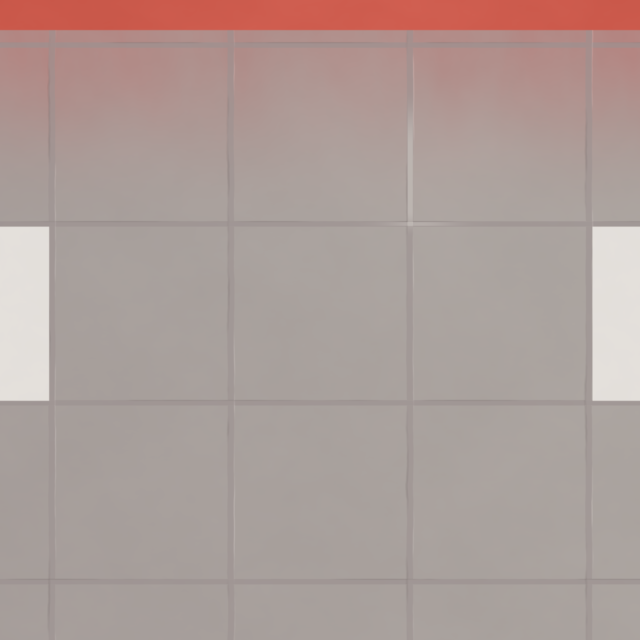
Give the GLSL for this pattern, as a WebGL 1 fragment shader.

```glsl
precision highp float;
// Grey ceramic wall tiles with a red band on top and two white side panels.
uniform vec2 u_resolution;

const vec2 GRID_ORIGIN = vec2(0.0810, 0.0911);
const vec2 GRID_STEP = vec2(0.2797, 0.2795);
const vec2 GROUT_HALF = vec2(0.0050, 0.0042);
const float BAND_BOTTOM = 0.953;
const vec2 PANEL_X = vec2(0.0768, 0.9258);
const vec2 PANEL_Y = vec2(0.3737, 0.6458);
const vec3 TILE_LEFT = vec3(0.638, 0.602, 0.592);
const vec3 TILE_RIGHT = vec3(0.672, 0.645, 0.627);
const vec3 BLUSH = vec3(0.705, 0.520, 0.505);
const vec3 GROUT = vec3(0.610, 0.568, 0.565);
const vec3 BAND = vec3(0.800, 0.355, 0.300);
const vec3 PANEL = vec3(0.892, 0.876, 0.858);
const vec3 SHEEN = vec3(0.770, 0.745, 0.725);

// Layered sines: smooth cloudy variation in about -1..1
float clouds(vec2 p) {
  float sum = 0.0;
  float gain = 0.5;
  for (int i = 0; i < 5; i++) {
    sum += gain * sin(p.x + 1.7 * sin(p.y * 0.8)) * cos(p.y - 1.3 * sin(p.x * 0.7));
    p = mat2(1.5, 1.1, -1.1, 1.5) * p + 2.3;
    gain *= 0.55;
  }
  return sum;
}

// Antialiased strip of a given half width around zero
float strip(float d, float halfWidth, float soft) {
  return 1.0 - smoothstep(halfWidth - soft, halfWidth + soft, abs(d));
}

// Soft round-ended glow centred on c
float glow(vec2 p, vec2 c, vec2 size) {
  vec2 q = (p - c) / size;
  return exp(-dot(q, q));
}

vec3 glaze(vec2 p) {
  float light = clamp(0.55 * p.x + 0.45 + 0.25 * (p.y - 0.5), 0.0, 1.0);
  vec3 color = mix(TILE_LEFT, TILE_RIGHT, light);
  // Red reflected down from the band, strongest at the sides
  float side = abs(p.x - 0.52) * 2.0;
  float fall = smoothstep(0.58, 0.96, p.y);
  float blush = fall * fall * (0.50 + 0.30 * side) + 0.12 * fall;
  blush *= 1.0 + 0.25 * clouds(p * vec2(24.0, 9.0));
  color = mix(color, BLUSH, clamp(blush, 0.0, 1.0));
  color += 0.012 * glow(p, vec2(0.62, 0.70), vec2(0.18, 0.15));
  // Faint brushed mottling
  color += 0.007 * clouds(p * 13.0) + 0.003 * clouds(p.yx * vec2(70.0, 45.0));
  return color;
}

void main() {
  vec2 p = gl_FragCoord.xy / u_resolution;
  float px = 1.0 / min(u_resolution.x, u_resolution.y);
  float soft = max(px * 0.8, 0.0014);

  // Signed distance to the nearest joint on each axis
  vec2 cell = (p - GRID_ORIGIN) / GRID_STEP;
  vec2 joint = (fract(cell + 0.5) - 0.5) * GRID_STEP;
  vec2 lineId = floor(cell + 0.5);
  float wobble = 0.0011 * clouds(vec2(p.y * 38.0, lineId.x * 4.0));
  float vertical = strip(joint.x + wobble, GROUT_HALF.x, soft);
  float horizontal = strip(joint.y, GROUT_HALF.y, soft);

  // Tiles and grout, tinted by the same reflected light
  vec3 color = glaze(p);
  vec3 groutColor = mix(GROUT, color, 0.35);
  color = mix(color, groutColor, max(vertical * 0.85, horizontal));

  // Dark and light slivers along the tile edges
  float wearV = clouds(vec2(p.y * 17.0 + lineId.x * 3.1, lineId.x * 2.0));
  float wearH = clouds(vec2(p.x * 14.0, lineId.y * 3.7));
  float darkEdge = strip(joint.x + 0.0045 + wobble * 2.0, 0.0018, soft);
  float lightEdge = strip(joint.x - 0.0055 + wobble, 0.0010, soft);
  float upperEdge = strip(joint.y - 0.0038, 0.0010, soft);
  color -= 0.040 * darkEdge * smoothstep(-0.1, 0.6, wearV);
  color += 0.055 * lightEdge * smoothstep(-0.2, 0.5, -wearV);
  color -= 0.040 * upperEdge * smoothstep(-0.3, 0.5, wearH);

  // Bright sheen on the third vertical joint and its crossing
  float sheenV = strip(p.x - 0.6410, 0.0042, soft) * smoothstep(0.63, 0.67, p.y);
  sheenV *= 1.0 - smoothstep(0.77, 0.86, p.y);
  float sheenH = strip(joint.y, 0.0030, soft) * glow(p, vec2(0.655, 0.649), vec2(0.055, 0.015));
  color = mix(color, SHEEN, clamp(0.75 * sheenV + 0.55 * sheenH, 0.0, 0.8));

  // White panels at both sides
  float panelX = max(1.0 - smoothstep(-px, px, p.x - PANEL_X.x),
                     smoothstep(-px, px, p.x - PANEL_X.y));
  float panelY = smoothstep(-px, px, p.y - PANEL_Y.x)
               * (1.0 - smoothstep(-px, px, p.y - PANEL_Y.y));
  vec3 panelColor = PANEL + 0.004 * clouds(p * 50.0);
  color = mix(color, panelColor, panelX * panelY);

  // Red band, a little darker toward the left and right ends
  vec3 bandColor = BAND + 0.010 * clouds(p * vec2(18.0, 30.0));
  bandColor += 0.025 * (glow(p, vec2(0.55, 0.97), vec2(0.35, 0.2)) - 0.5);
  color = mix(color, bandColor, smoothstep(-px, px, p.y - BAND_BOTTOM));

  gl_FragColor = vec4(clamp(color, 0.0, 1.0), 1.0);
}
```
